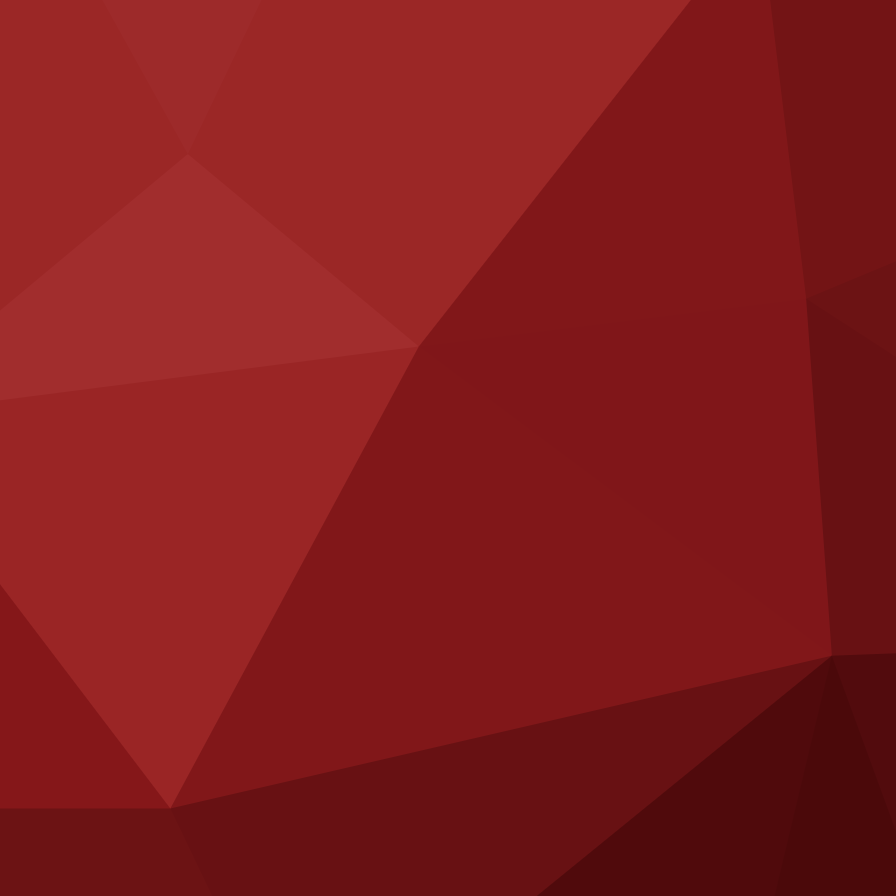
This background is drawn by a WebGL 2 fragment shader. Its source:

```glsl
#version 300 es
precision highp float;

uniform vec2 u_resolution;
out vec4 outColor;

// Mesh corners inside the canvas
const vec2 PEAK = vec2(0.2096, 0.8281);
const vec2 HUB = vec2(0.4674, 0.6133);
const vec2 FOOT = vec2(0.1901, 0.0977);
const vec2 SHOULDER = vec2(0.8997, 0.6667);
const vec2 HEEL = vec2(0.9284, 0.2682);

// Mesh corners beyond the borders
const vec2 LEFT_MID = vec2(-0.142, 0.535);
const vec2 LEFT_LOW = vec2(-0.260, 0.0977);
const vec2 BASE_LEFT = vec2(0.3385, -0.2122);
const vec2 BASE_MID = vec2(0.8138, -0.2122);
const vec2 BASE_RIGHT = vec2(1.104, -0.2122);
const vec2 RIGHT_LOW = vec2(1.482, 0.289);
const vec2 RIGHT_HIGH = vec2(1.501, 0.9167);
const vec2 TOP_RIGHT = vec2(0.8477, 1.0977);
const vec2 TOP_MID = vec2(0.3385, 1.0977);
const vec2 TOP_LEFT = vec2(-0.030, 1.260);

// Reds, from light to dark
const vec3 ROSE = vec3(0.631, 0.177, 0.177);
const vec3 CORAL = vec3(0.616, 0.166, 0.165);
const vec3 SCARLET = vec3(0.608, 0.151, 0.149);
const vec3 BRICK = vec3(0.602, 0.147, 0.146);
const vec3 CRIMSON = vec3(0.520, 0.090, 0.100);
const vec3 CARMINE = vec3(0.506, 0.092, 0.098);
const vec3 RUBY = vec3(0.500, 0.088, 0.100);
const vec3 GARNET = vec3(0.451, 0.078, 0.082);
const vec3 WINE = vec3(0.425, 0.074, 0.078);
const vec3 CLARET = vec3(0.408, 0.067, 0.074);
const vec3 MAROON = vec3(0.322, 0.043, 0.051);
const vec3 OXBLOOD = vec3(0.312, 0.040, 0.046);
const vec3 UMBER = vec3(0.296, 0.036, 0.041);

const float EDGE_PIXELS = 1.0;

// Signed distance to the line through a and b
float lineDistance(vec2 p, vec2 a, vec2 b) {
    vec2 d = normalize(b - a);
    return d.y * (p.x - a.x) - d.x * (p.y - a.y);
}

// Adds a triangle: colour weighted by coverage, coverage in w
void facet(inout vec4 sum, vec2 p, vec2 a, vec2 b, vec2 c, vec3 tone) {
    float side = -sign(lineDistance(c, a, b));
    float d = max(max(side * lineDistance(p, a, b),
                      side * lineDistance(p, b, c)),
                  side * lineDistance(p, c, a));
    float softness = EDGE_PIXELS / min(u_resolution.x, u_resolution.y);
    float coverage = clamp(0.5 - d / softness, 0.0, 1.0);
    sum += vec4(tone, 1.0) * coverage;
}

void main() {
    vec2 p = gl_FragCoord.xy / u_resolution;
    vec4 sum = vec4(CARMINE, 1.0) * 0.0001;

    // Bright facets, upper left
    facet(sum, p, PEAK, TOP_LEFT, LEFT_MID, SCARLET);
    facet(sum, p, PEAK, TOP_LEFT, TOP_MID, CORAL);
    facet(sum, p, PEAK, TOP_MID, TOP_RIGHT, SCARLET);
    facet(sum, p, PEAK, TOP_RIGHT, HUB, SCARLET);
    facet(sum, p, PEAK, HUB, LEFT_MID, ROSE);
    facet(sum, p, HUB, FOOT, LEFT_MID, BRICK);

    // Middle band
    facet(sum, p, FOOT, LEFT_MID, LEFT_LOW, CRIMSON);
    facet(sum, p, HUB, TOP_RIGHT, SHOULDER, CARMINE);
    facet(sum, p, HUB, SHOULDER, HEEL, RUBY);
    facet(sum, p, HUB, HEEL, FOOT, CARMINE);

    // Right border
    facet(sum, p, SHOULDER, TOP_RIGHT, RIGHT_HIGH, GARNET);
    facet(sum, p, SHOULDER, RIGHT_HIGH, RIGHT_LOW, WINE);
    facet(sum, p, SHOULDER, RIGHT_LOW, HEEL, CLARET);

    // Dark facets along the base
    facet(sum, p, FOOT, LEFT_LOW, BASE_LEFT, WINE);
    facet(sum, p, FOOT, BASE_LEFT, HEEL, CLARET);
    facet(sum, p, HEEL, BASE_LEFT, BASE_MID, OXBLOOD);
    facet(sum, p, HEEL, BASE_MID, BASE_RIGHT, UMBER);
    facet(sum, p, HEEL, BASE_RIGHT, RIGHT_LOW, MAROON);

    outColor = vec4(sum.rgb / sum.w, 1.0);
}
```
